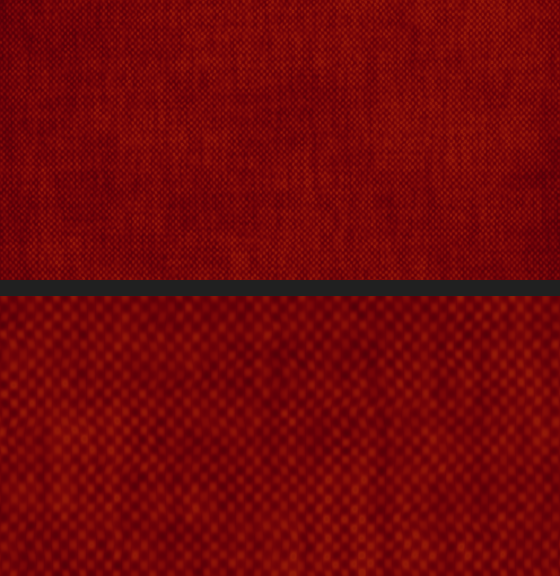
Top: the whole. Bottom: its middle third, enlarged.
Reproduce this texture procedurally as a Shadertoy shader.

```glsl
// Deep red plain-weave cloth with uneven threads and soft cloudy wear.

const float PI = 3.14159265;

float hash(vec2 p) {
    return fract(sin(dot(p, vec2(127.1, 311.7))) * 43758.5453);
}

float valueNoise(vec2 p) {
    vec2 cell = floor(p);
    vec2 f = fract(p);
    f = f * f * (3.0 - 2.0 * f);
    return mix(mix(hash(cell), hash(cell + vec2(1.0, 0.0)), f.x),
               mix(hash(cell + vec2(0.0, 1.0)), hash(cell + vec2(1.0, 1.0)), f.x), f.y);
}

// Layered noise, centred on zero
float clouds(vec2 p) {
    float sum = 0.0;
    float amplitude = 0.5;
    for (int i = 0; i < 5; i++) {
        sum += amplitude * (valueNoise(p) - 0.5);
        p = p * 2.03 + vec2(17.3, 9.1);
        amplitude *= 0.55;
    }
    return sum;
}

// Raised checker crossings with dark gaps between the upright threads
float weave(vec2 thread) {
    vec2 wave = sin(PI * thread);
    float crossing = wave.x * wave.y;
    crossing *= 1.35 - 0.35 * abs(crossing);
    float gap = 1.0 - abs(wave.x);
    return crossing - 0.4 * gap * gap;
}

void mainImage(out vec4 fragColor, in vec2 fragCoord) {
    vec2 uv = fragCoord / iResolution.xy;
    vec2 thread = uv * vec2(192.0, 88.0);

    // Slight sideways wander of the threads
    vec2 wander = vec2(valueNoise(uv * vec2(40.0, 40.0)),
                       valueNoise(uv * vec2(50.0, 26.0) + 40.0)) - 0.5;
    vec2 bent = thread + 0.45 * wander;

    // Crossings stand out more in some places than in others
    float relief = 0.36 + 0.24 * valueNoise(thread * 0.4 + 11.0);
    float tone = 0.64 + relief * weave(bent);

    // Broken upright slubs one thread wide, with fainter level ones
    tone += 0.42 * (valueNoise(vec2(bent.x, uv.y * 14.0)) - 0.5);
    tone += 0.14 * (valueNoise(vec2(thread.x * 0.4, uv.y * 4.0) + 71.0) - 0.5);
    tone += 0.24 * (valueNoise(vec2(uv.x * 16.0, bent.y) + 23.0) - 0.5);

    // Uneven crossings and broad faded patches
    tone += 0.36 * (valueNoise(bent + 5.5) - 0.5);
    tone += 0.68 * clouds(uv * vec2(7.0, 3.5) + 3.0);

    // Darker side margins and upper left corner
    tone -= 0.18 * (1.0 - smoothstep(0.0, 0.09, uv.x));
    tone -= 0.18 * smoothstep(0.94, 1.0, uv.x);
    tone -= 0.2 * (1.0 - smoothstep(0.0, 0.3, length((uv - vec2(0.0, 1.0)) * vec2(1.0, 0.5))));

    // Dye ramp from crimson shadow to warm red
    tone = clamp(tone, -0.25, 1.3);
    float warmth = max(tone, 0.0);
    vec3 dye = vec3(0.37 + 0.16 * tone, 0.06 * warmth * warmth, 0.03);
    fragColor = vec4(dye, 1.0);
}
```
